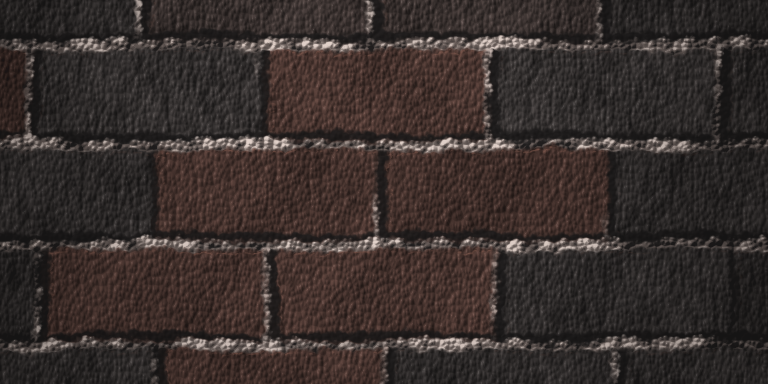
Write a WebGL 2 fragment shader that draws this texture.

```glsl
#version 300 es
precision highp float;
// A dim running-bond brick wall, lit low from the upper left: dark grey grooved
// bricks, a group of rust-brown ones, and broken pale mortar over black gaps.
// Joints are signed distances in a staggered grid; grit is cellular noise.

uniform vec2 u_resolution;
out vec4 fragColor;

const float COURSE = 0.2604;       // height of one brick row
const float BRICK = 0.598;         // distance between upright joints
const float BED_Y = 0.104;         // height of the lowest full bed joint
const float JOINT_X = 0.106;       // first upright joint in row 0
const float ROW_DRIFT = -0.010;    // sideways creep of each row
const float BED_HALF = 0.015;      // half thickness of the lit mortar
const float GAP_HALF = 0.015;      // half width of an upright gap
const float SOFT = 0.006;          // softness of the edges
const vec2 BRICK_GRAIN = vec2(92.0, 58.0);
const vec2 CRUMB_GRAIN = vec2(66.0, 72.0);
const vec2 TO_LIGHT = vec2(-0.0040, 0.0042);

const vec3 SHADOW = vec3(0.118, 0.110, 0.110);
const vec3 GREY_BRICK = vec3(0.186, 0.173, 0.170);
const vec3 RED_BRICK = vec3(0.248, 0.180, 0.162);
const vec3 RUST_EDGE = vec3(0.52, 0.36, 0.31);
const vec3 MORTAR = vec3(0.38, 0.34, 0.325);
const vec3 PALE_MORTAR = vec3(0.84, 0.78, 0.75);

float hash(vec2 p) {
  vec3 q = fract(vec3(p.xyx) * 0.1031);
  q += dot(q, q.yzx + 33.33);
  return fract((q.x + q.y) * q.z);
}

// Distance to the nearest scattered point, one point per cell
float cells(vec2 p) {
  vec2 base = floor(p);
  float nearest = 2.0;
  for (int j = -1; j <= 1; j++)
    for (int i = -1; i <= 1; i++) {
      vec2 c = base + vec2(i, j);
      vec2 point = c + vec2(hash(c), hash(c + 57.0));
      nearest = min(nearest, length(point - p));
    }
  return nearest;
}

float grit(vec2 p, vec2 grain) {
  return 0.6 * cells(p * grain) + 0.4 * cells(p * grain * 0.47 + 11.0);
}

// Smooth wandering value in -1..1 from layered sines
float sway(vec2 p) {
  return 0.5 * sin(p.x * 9.0 + 2.0 * sin(p.y * 7.0))
       + 0.3 * sin(p.x * 23.0 - p.y * 17.0 + 1.3)
       + 0.2 * sin(p.x * 51.0 + p.y * 43.0);
}

float band(float d, float halfWidth) {
  return 1.0 - smoothstep(halfWidth - SOFT, halfWidth + SOFT, abs(d));
}

// Red bricks gather left of the middle, in a slanted group
float redness(float centreX, float row) {
  float dx = centreX - (0.859 + 0.052 * (row - 1.0));
  float group = 1.0 - smoothstep(0.44, 0.52, abs(dx));
  float farLeft = 1.0 - smoothstep(-1.10, -1.04, dx);
  return max(group, farLeft) * (row > 2.5 ? 0.3 : 1.0);
}

void main() {
  vec2 p = gl_FragCoord.xy / u_resolution.y;

  // Grit of brick and mortar, and the slope of each toward the light
  float brickSlope = grit(p + TO_LIGHT, BRICK_GRAIN) - grit(p, BRICK_GRAIN);
  float rough = grit(p, CRUMB_GRAIN);
  float crumbSlope = grit(p + TO_LIGHT, CRUMB_GRAIN) - rough;
  float lumps = cells(p * 27.0 + 31.0);
  float grooves = cells(p * vec2(80.0, 11.0) + 5.0);

  // Uneven staggered grid
  vec2 q = p + vec2(0.006, 0.007) * vec2(sway(p.yx + 3.0), sway(p));
  q += 0.014 * (rough - 0.45) + 0.012 * (lumps - 0.45);
  float y = (q.y - BED_Y) / COURSE;
  float row = floor(y);
  float start = JOINT_X + ROW_DRIFT * row + 0.5 * mod(row, 2.0) * BRICK;
  float x = (q.x - start) / BRICK;
  float bed = (y - floor(y + 0.5)) * COURSE;
  float upright = (x - floor(x + 0.5)) * BRICK;
  float jointSeed = hash(vec2(floor(x + 0.5), row) + 20.0);

  // Brick faces
  vec2 brick = vec2(floor(x), row);
  float red = redness(start + (brick.x + 0.5) * BRICK, row);
  vec3 col = mix(GREY_BRICK, RED_BRICK, red) * (0.92 + 0.16 * hash(brick + 40.0));
  col *= 1.0 + 1.15 * clamp(brickSlope, -0.35, 0.45) + 0.13 * sway(p * 1.4 + 8.0);
  col *= 1.0 + mix(0.55, 0.25, red) * (0.38 - grooves);
  col += 0.07 * smoothstep(0.22, 0.42, brickSlope);

  // Worn upper and left rims catch the light
  float rim = max(band(bed + 0.024, 0.002), band(upright - 0.023, 0.001));
  float wornRim = smoothstep(-0.05, 0.35, crumbSlope + 0.2 * sway(p * 2.0));
  col = mix(col, RUST_EDGE, 0.8 * rim * wornRim * (0.25 + 0.75 * red));

  // Black gaps: beside upright joints and under each brick
  float patchy = 0.5 + 0.5 * sway(p * 1.3 + 2.0);
  float gap = band(upright - 0.004, GAP_HALF * (0.5 + 0.7 * jointSeed));
  float under = band(bed - 0.020, 0.005 + 0.008 * (1.0 - patchy));
  col = mix(col, SHADOW * (0.85 + 0.5 * crumbSlope), max(gap, under) * 0.9);

  // Crumbling mortar on the beds, and patchily down the uprights
  float crumbs = band(bed + 0.003, BED_HALF * (0.45 + 0.75 * patchy));
  float sideWear = smoothstep(0.45, 1.0, jointSeed + 0.5 * patchy);
  float sideCrumbs = band(upright + 0.014, 0.008) * sideWear;
  float glow = 1.0 - smoothstep(0.55, 1.15, abs(p.x - 0.95));
  float lit = 0.20 + 1.05 * crumbSlope + 0.40 * (patchy - 0.5)
            + 0.55 * (0.45 - lumps) + 0.16 * glow;
  vec3 mortar = mix(SHADOW, MORTAR, smoothstep(-0.05, 0.38, lit));
  mortar = mix(mortar, PALE_MORTAR, smoothstep(0.32, 0.80, lit));
  col = mix(col, mortar, max(crumbs, 0.85 * sideCrumbs));

  // Light falls away toward the sides and the foot of the wall
  vec2 fromLight = (p - vec2(0.98, 0.62)) * vec2(0.85, 0.9);
  col *= 1.05 - 0.32 * smoothstep(0.25, 1.05, length(fromLight));
  fragColor = vec4(max(col, SHADOW * 0.7), 1.0);
}
```
